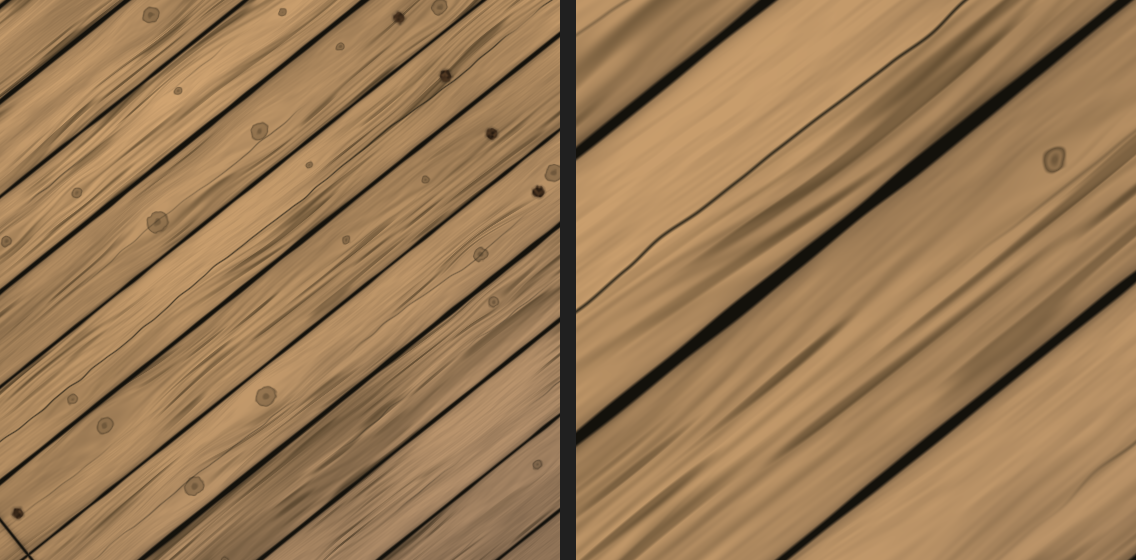
Left: the whole. Right: its middle third, enlarged.
Give the GLSL for this texture, as a Shadertoy shader.

```glsl
// Diagonal deck of weathered wooden planks with dark gaps, nails, knots and splits.
// The canvas is rotated into plank space (along, across); stretched noise makes
// the grain, and hashed knots in cells along each plank bend it around them.

#define ALONG vec2(0.781, 0.625)   // direction of the planks
#define PITCH 0.1327               // plank width including gap
#define FIRST_GAP -0.639           // across position of gap zero
#define JOINT 0.045                // along position of the butt joint
#define NAIL_START 0.0767          // first nail row
#define NAIL_STEP 1.085            // distance between nail rows
#define KNOT_CELL 0.23             // at most one knot per cell
#define SPLIT_PLANK 3.0            // plank with the long split
#define DARK_PLANK 6.0             // most weathered plank

const vec3 LIGHT = vec3(0.73, 0.585, 0.42);
const vec3 TAN   = vec3(0.60, 0.48, 0.345);
const vec3 BROWN = vec3(0.37, 0.295, 0.195);
const vec3 DARK  = vec3(0.075, 0.067, 0.045);

float hash(vec2 p) {
    return fract(sin(dot(p, vec2(127.1, 311.7))) * 43758.5453);
}

float noise(vec2 p) {
    vec2 i = floor(p), f = fract(p);
    f = f * f * (3.0 - 2.0 * f);
    return mix(mix(hash(i), hash(i + vec2(1, 0)), f.x),
               mix(hash(i + vec2(0, 1)), hash(i + vec2(1, 1)), f.x), f.y);
}

// 1 inside a shape of signed distance d, with a soft edge
float fill(float d, float soft) {
    return 1.0 - smoothstep(-soft, soft, d);
}

// Visits nearby knots: x = grain shift, y = heartwood, z = dark rim
vec3 knots(vec2 p, float plank, float soft) {
    vec3 sum = vec3(0.0);
    float cell = floor(p.x / KNOT_CELL);
    for (float k = -1.0; k <= 1.0; k++) {
        vec2 id = vec2(cell + k, plank);
        if (hash(id + 7.3) > 0.62) continue;
        float size = hash(id + 2.9);
        float r = mix(0.005, 0.017, size * size);
        vec2 c = vec2((id.x + mix(0.2, 0.8, hash(id + 4.1))) * KNOT_CELL,
                      FIRST_GAP + (plank + mix(0.25, 0.75, hash(id + 9.7))) * PITCH);
        vec2 d = p - c;
        float reach = exp(-(d.x * d.x * 0.15 + d.y * d.y) / (6.0 * r * r));
        sum.x -= 0.8 * d.y * reach;
        float l = length(d * vec2(0.85, 1.0)) + 0.003 * (noise(p * 160.0) - 0.5);
        sum.y += fill(l - r, soft + 0.001);
        sum.z += fill(abs(l - r) - 0.0008, soft + 0.001)
               + 0.6 * fill(l - 0.35 * r, soft + 0.001);
    }
    return sum;
}

// Plank colour from broad bands, growth rings, fine fibre and short dark streaks
vec3 wood(vec2 p, float plank, float shift) {
    float weather = plank == DARK_PLANK ? 1.0 : 0.45 * hash(vec2(plank, 5.2));
    vec2 g = vec2(p.x, p.y + shift) + 9.0 * hash(vec2(plank, 1.7));
    float w = g.y + 0.022 * (noise(g * vec2(4.0, 16.0)) - 0.5);
    float broad = noise(vec2(g.x * 3.0, w * 42.0));
    float fibre = 0.6 * noise(vec2(g.x * 14.0, w * 210.0))
                + 0.4 * noise(vec2(g.x * 40.0, w * 420.0));
    float patches = smoothstep(0.42, 0.8, noise(vec2(g.x * 4.0, w * 24.0) + 3.0) + 0.25 * weather);
    float streak = smoothstep(0.52, 0.85, noise(vec2(g.x * 9.0, w * 165.0)));
    float rings = 0.5 + 0.5 * sin(6.2832 * (w * 80.0 + 2.5 * noise(g * vec2(4.0, 18.0))));

    vec3 col = mix(LIGHT, TAN, clamp(0.75 * broad + 0.9 * (fibre - 0.5) + 0.25 * weather, 0.0, 1.0));
    col = mix(col, BROWN, patches * (0.65 * streak + 0.28 * rings * rings));
    col = mix(col, BROWN, 0.3 * weather * smoothstep(0.3, 0.8, broad));
    return col * mix(0.97, 1.06, hash(vec2(plank, 8.8)));
}

// Thin interrupted split running along the plank
float split(vec2 p, float plank, float soft) {
    bool longSplit = plank == SPLIT_PLANK;
    float place = longSplit ? 0.57 : mix(0.25, 0.75, hash(vec2(plank, 3.4)));
    float wobble = 0.012 * (noise(vec2(p.x * 5.0, plank)) - 0.5)
                 + 0.004 * (noise(vec2(p.x * 35.0, plank)) - 0.5);
    float d = abs(p.y - FIRST_GAP - (plank + place) * PITCH - wobble);
    float present = noise(vec2(p.x * 6.0, plank + 20.5));
    present = longSplit ? smoothstep(0.0, 0.3, present) : 0.6 * smoothstep(0.5, 0.8, present);
    return present * fill(d - 0.0009, soft + 0.0006);
}

void mainImage(out vec4 fragColor, in vec2 fragCoord) {
    vec2 uv = fragCoord / iResolution.y;
    float soft = 0.8 / iResolution.y;
    vec2 p = vec2(dot(uv, ALONG), dot(uv, vec2(ALONG.y, -ALONG.x)));
    float b = (p.y - FIRST_GAP) / PITCH;
    float plank = floor(b);

    // Wood, knots and splits
    vec3 knot = knots(p, plank, soft);
    vec3 col = wood(p, plank, knot.x);
    col = mix(col, mix(TAN, BROWN, 0.45), 0.7 * min(knot.y, 1.0));
    col = mix(col, BROWN * 0.8, 0.7 * min(knot.z, 1.0));
    col = mix(col, DARK * 1.8, 0.85 * split(p, plank, soft));

    // Warm light at the upper left, cooler and dimmer at the lower right
    float cool = smoothstep(-0.1, 0.6, p.y);
    col *= mix(vec3(1.03, 1.01, 0.97), vec3(0.90, 0.90, 0.95), cool);
    col *= 0.95 + 0.1 * noise(uv * 5.0);

    // Nails in rows, one per plank
    vec2 n = vec2(mod(p.x - NAIL_START + 0.5 * NAIL_STEP, NAIL_STEP) - 0.5 * NAIL_STEP,
                  (b - plank - 0.475) * PITCH);
    float nail = length(n) + 0.003 * (noise(p * 180.0) - 0.5);
    col *= 1.0 - 0.3 * fill(nail - 0.012, 0.004);
    vec3 rust = mix(vec3(0.14, 0.095, 0.055), vec3(0.33, 0.23, 0.14), noise(p * 220.0));
    col = mix(col, rust, fill(nail - 0.0095, soft + 0.0008));

    // Gaps of uneven width with a shaded edge, and the butt joint
    float gapId = floor(b + 0.5);
    float halfGap = mix(0.0024, 0.0043, hash(vec2(gapId, 6.1)))
                  + 0.0016 * (noise(vec2(p.x * 22.0, gapId)) - 0.5);
    float gap = min(abs(b - gapId) * PITCH - halfGap, abs(p.x - JOINT) - 0.0022);
    col *= 1.0 - 0.28 * exp(-max(gap, 0.0) / 0.004);
    col = mix(col, DARK, fill(gap, soft + 0.0008));
    fragColor = vec4(col, 1.0);
}
```
